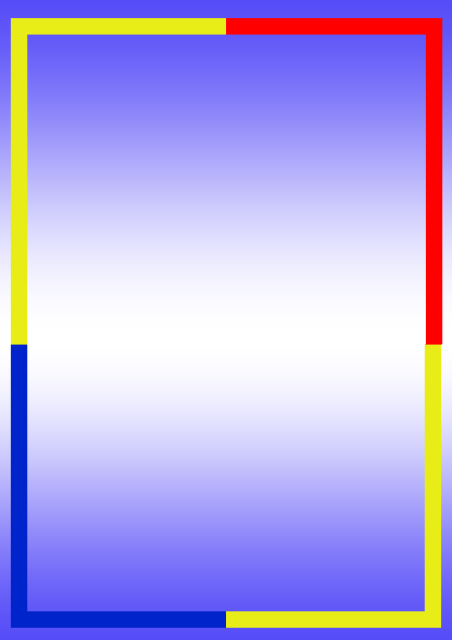
This background is drawn by a WebGL 2 fragment shader. Its source:

```glsl
#version 300 es
precision highp float;
// Four-part coloured frame over a vertical violet-white-violet gradient.

#define PAGE vec2(0.7057, 1.0)      // page size, in page heights
#define FRAME_MIN vec2(0.0169, 0.0191)
#define FRAME_MAX vec2(0.6906, 0.9717)
#define FRAME_WIDTH 0.0257
#define SPLIT vec2(0.3529, 0.4616)  // where the frame colours meet
#define RIGHT_STEP 0.0018           // inward step of the lower right part
#define GLOW_Y 0.472                // height of the white band
#define GLOW_SPREAD 0.09

uniform vec2 u_resolution;
out vec4 outColor;

const vec3 VIOLET = vec3(0.325, 0.285, 0.97);
const vec3 WHITE = vec3(1.0);
const vec3 YELLOW = vec3(0.91, 0.93, 0.09);
const vec3 RED = vec3(1.0, 0.0, 0.0);
const vec3 BLUE = vec3(0.0, 0.14, 0.80);

// Antialiased step, one pixel wide, on each axis
vec2 softStep(vec2 edge, vec2 p, vec2 pixel) {
    return clamp((p - edge) / pixel + 0.5, 0.0, 1.0);
}

// Coverage of an axis-aligned box
float box(vec2 p, vec2 low, vec2 high, vec2 pixel) {
    vec2 inside = softStep(low, p, pixel) * softStep(p, high, pixel);
    return inside.x * inside.y;
}

vec3 background(float y) {
    float t = y > GLOW_Y ? (1.0 - y) / (1.0 - GLOW_Y) : y / GLOW_Y;
    return mix(VIOLET, WHITE, smoothstep(-GLOW_SPREAD, 1.0, t));
}

void main() {
    vec2 p = gl_FragCoord.xy / u_resolution * PAGE;
    vec2 pixel = PAGE / u_resolution;

    // Frame colour by quadrant
    vec2 side = softStep(SPLIT, p, pixel);
    vec3 lower = mix(BLUE, YELLOW, side.x);
    vec3 upper = mix(YELLOW, RED, side.x);
    vec3 frameColor = mix(lower, upper, side.y);

    // Frame shape: outer box minus inner box
    vec2 q = p + vec2(RIGHT_STEP * side.x * (1.0 - side.y), 0.0);
    float outer = box(q, FRAME_MIN, FRAME_MAX, pixel);
    float inner = box(q, FRAME_MIN + FRAME_WIDTH, FRAME_MAX - FRAME_WIDTH, pixel);

    outColor = vec4(mix(background(p.y), frameColor, outer - inner), 1.0);
}
```
